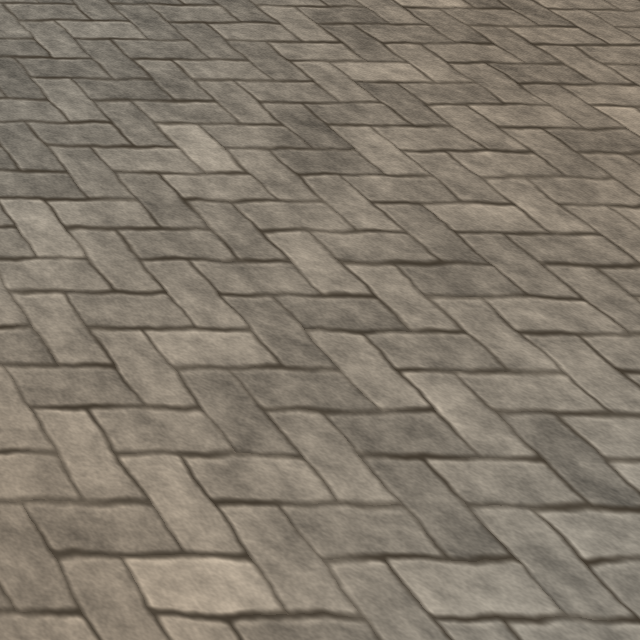
Write a Shadertoy shader that draws this texture.

```glsl
// Worn stone pavers in a 2:1 herringbone bond, seen obliquely across the ground.
// Each pixel is projected onto the ground plane, where one unit is a paver's width;
// rounded boxes give the joints, and gradient noise gives wear, grain and relief.

float hash(vec2 p) {
    vec3 q = fract(vec3(p.xyx) * vec3(0.1031, 0.1030, 0.0973));
    q += dot(q, q.yzx + 33.33);
    return fract((q.x + q.y) * q.z);
}

float slope(vec2 corner, vec2 offset) {
    float angle = 6.2832 * hash(corner);
    return dot(vec2(cos(angle), sin(angle)), offset);
}

// Gradient noise, about -0.7 to 0.7
float noise(vec2 p) {
    vec2 i = floor(p), f = p - i;
    vec2 s = f * f * f * (f * (f * 6.0 - 15.0) + 10.0);
    vec2 e = vec2(1.0, 0.0);
    return mix(mix(slope(i, f), slope(i + e, f - e), s.x),
               mix(slope(i + e.yx, f - e.yx), slope(i + e.xx, f - e.xx), s.x), s.y);
}

float fbm(vec2 p) {
    float sum = 0.0, amplitude = 0.6;
    for (int i = 0; i < 4; i++) {
        sum += amplitude * noise(p);
        p = mat2(1.6, 1.2, -1.2, 1.6) * p + 7.3;
        amplitude *= 0.55;
    }
    return sum;
}

// Ground coordinates: x along the rows, y away from the viewer
vec2 project(vec2 p) {
    float depth = 2.042 - p.y - 0.012 * (p.x - 0.2);
    return vec2((p.x + 0.977) / (0.0543 * depth) - 0.2, 41.85 / depth + 0.08);
}

// Paver face: 1 on top, 0 in the joint; also returns the paver's corner cell
float paver(vec2 g, float blur, out vec2 id) {
    g += 0.10 * vec2(noise(g * 1.3), noise(g * 1.3 + 17.0));
    g += 0.03 * vec2(noise(g * 5.0), noise(g * 5.0 + 31.0));
    vec2 cell = floor(g);
    float k = mod(cell.x + cell.y, 4.0);
    bool lying = k < 2.0;
    id = cell - (lying ? vec2(k, 0.0) : vec2(0.0, k - 2.0));
    vec2 extent = lying ? vec2(1.0, 0.5) : vec2(0.5, 1.0);
    vec2 joint = vec2(0.015, 0.045) + 0.025 * hash(id + 5.0);
    vec2 q = abs(g - id - extent) - extent + joint + 0.08;
    float d = length(max(q, 0.0)) + min(max(q.x, q.y), 0.0) - 0.08;
    return 1.0 - smoothstep(-0.05 - blur, 0.05 + blur, d);
}

void mainImage(out vec4 fragColor, in vec2 fragCoord) {
    vec2 p = fragCoord / iResolution.xy;
    vec2 g = project(p);
    vec2 footprint = fwidth(g);
    float blur = 0.5 * max(footprint.x, footprint.y);

    // Relief lit from the upper left
    vec2 id, neighbour;
    float face = paver(g, blur, id);
    float lit = face - paver(g + vec2(-0.07, 0.09), blur, neighbour);

    // Tone of each paver, with a few pale ones
    float tone = 0.49 + 0.09 * (hash(id + 11.0) - 0.5);
    tone += 0.09 * smoothstep(0.86, 0.98, hash(id + 47.0));

    // Blotches, streaks along the paver and fine grain
    vec2 local = g + 9.0 * hash(id);
    tone += 0.09 * fbm(g * 0.45) + 0.16 * fbm(local * vec2(1.7, 1.3));
    tone += 0.10 * fbm(local * vec2(4.0, 5.0)) + 0.05 * noise(g * 16.0);
    tone += 0.02 - 0.04 * smoothstep(0.5, 1.0, p.y);

    // Joints silted up in places
    float wear = smoothstep(-0.35, 0.35, noise(g * 0.8 + 40.0));
    float jointDepth = mix(0.95, 0.45, wear);
    tone += 0.075 * lit * mix(1.0, 0.6, wear);

    // Warm towards two opposite corners, grey between them
    float warmth = smoothstep(0.15, 0.8, p.x * p.y + (1.0 - p.x) * (1.0 - p.y));
    vec3 tint = mix(vec3(1.01, 0.965, 0.885), vec3(1.05, 0.96, 0.845), warmth);
    vec3 stone = tone * tint;
    vec3 silt = vec3(0.25, 0.22, 0.18);
    vec3 color = mix(stone, silt, (1.0 - face) * jointDepth);

    fragColor = vec4(clamp(color, 0.0, 1.0), 1.0);
}
```
